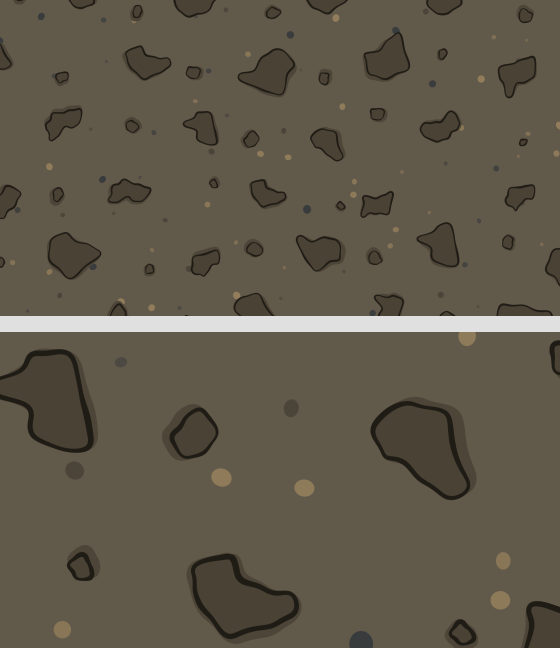
Top, the full canvas; bottom, a detail of the centre.
Give the GLSL for this texture, as a Shadertoy shader.

```glsl
const vec3 SOIL = vec3(0.382, 0.348, 0.290);
const vec3 STAIN = vec3(0.302, 0.270, 0.216);
const vec3 STONE = vec3(0.288, 0.257, 0.206);
const vec3 INK = vec3(0.120, 0.108, 0.084);
const vec3 SAND = vec3(0.570, 0.490, 0.355);
const vec3 SLATE = vec3(0.225, 0.235, 0.240);
const vec3 CLAY = vec3(0.290, 0.265, 0.225);

float hash(vec2 cell, float seed) {
    return fract(sin(dot(cell, vec2(127.1, 311.7)) + seed * 74.7) * 43758.545);
}

vec2 hash2(vec2 cell, float seed) {
    return vec2(hash(cell, seed), hash(cell, seed + 0.37));
}

mat2 rotation(float angle) {
    float c = cos(angle), s = sin(angle);
    return mat2(c, s, -s, c);
}

float coverage(float dist, float soft) {
    return smoothstep(soft, -soft, dist);
}

// Capsule bent by layered sines
float lumpField(vec2 p, float size, float stretch, float wobble, float phase) {
    vec2 q = p / size;
    vec2 shift = vec2(phase, phase * 1.7);
    q += wobble * (sin(q.yx * 1.9 + shift) - sin(shift));
    q += wobble * 0.32 * sin(q.yx * 4.3 + shift.yx * 2.0);
    q.y -= clamp(q.y, -stretch, stretch);
    return (length(q) - 1.0) * size;
}

// Field divided by its slope, so that lines keep an even width
float lumpDistance(vec2 p, float size, float stretch, float wobble, float phase) {
    float e = 0.0008;
    float f = lumpField(p, size, stretch, wobble, phase);
    float fx = lumpField(p + vec2(e, 0.0), size, stretch, wobble, phase);
    float fy = lumpField(p + vec2(0.0, e), size, stretch, wobble, phase);
    return f / max(length(vec2(fx, fy) - f) / e, 0.35);
}

// Coverage of one stone: x stain, y body, z ink line
vec3 stoneLayers(vec2 p, vec2 cell, float large, float soft) {
    float pick = hash(cell, 1.0);
    float phase = 6.283 * hash(cell, 2.0);
    float size = mix(0.009 + 0.011 * pick, 0.027 + 0.033 * pick * pick, large);
    float stretch = mix(0.35, mix(1.5, 0.35, pick), large) * (0.4 + 0.6 * hash(cell, 3.0));
    float wobble = mix(0.16, 0.33, large);

    p = rotation(3.1416 * hash(cell, 4.0)) * p;
    float body = lumpDistance(p, size, stretch, wobble, phase);
    vec2 slip = (hash2(cell, 5.0) - 0.5) * mix(0.013, 0.018, large);
    float spread = mix(0.006, 0.004, large) * (0.5 + hash(cell, 6.0));
    float stain = lumpDistance(p - slip, size, stretch, wobble * 0.75, phase) - spread;

    float pressure = sin(3.0 * atan(p.y, p.x) + phase) + sin(p.x * 90.0 + phase);
    float halfWidth = mix(0.0020, 0.0026, large) + 0.0004 * pressure;
    return vec3(coverage(stain, soft), coverage(body, soft),
                coverage(abs(body) - halfWidth, soft));
}

// Large and small stones alternate over a jittered grid
vec3 stones(vec2 p, float cellSize, float soft) {
    vec2 home = floor(p / cellSize);
    vec3 layers = vec3(0.0);
    for (int y = -1; y <= 1; y++)
    for (int x = -1; x <= 1; x++) {
        vec2 cell = home + vec2(x, y);
        if (hash(cell, 7.0) < 0.06) continue;
        float large = mod(cell.x + cell.y, 2.0);
        vec2 jitter = (hash2(cell, 8.0) - 0.5) * mix(0.55, 0.42, large);
        vec2 center = (cell + 0.5 + jitter) * cellSize;
        layers = max(layers, stoneLayers(p - center, cell, large, soft));
    }
    return layers;
}

// Sandy, slate and faint clay specks
vec3 addSpecks(vec3 color, vec2 p, float cellSize, float soft) {
    vec2 home = floor(p / cellSize);
    for (int y = -1; y <= 1; y++)
    for (int x = -1; x <= 1; x++) {
        vec2 cell = home + vec2(x, y);
        vec2 center = (cell + 0.5 + 0.8 * (hash2(cell, 11.0) - 0.5)) * cellSize;
        float kind = hash(cell, 12.0);
        float grade = hash(cell, 13.0);
        float radius = 0.0045 + 0.0095 * grade;
        vec3 tint = SAND;
        if (kind > 0.40) tint = SLATE;
        if (kind > 0.74) { tint = CLAY; radius *= 0.75; }
        vec2 q = rotation(6.283 * hash(cell, 14.0)) * (p - center);
        q.x *= 1.0 + 0.25 * hash(cell, 15.0);
        float opacity = mix(0.5, 1.0, smoothstep(0.1, 0.8, grade));
        color = mix(color, tint, opacity * coverage(length(q) - radius, soft));
    }
    return color;
}

void mainImage(out vec4 fragColor, in vec2 fragCoord) {
    vec2 p = fragCoord / iResolution.y;
    float soft = 0.7 / iResolution.y;

    vec3 color = addSpecks(SOIL, p + 3.0, 0.148, soft);

    vec3 layers = stones(p + vec2(2.07, 1.11), 0.2, soft);
    color = mix(color, STAIN, layers.x);
    color = mix(color, STONE, layers.y);
    color = mix(color, INK, layers.z);
    fragColor = vec4(color, 1.0);
}
```
